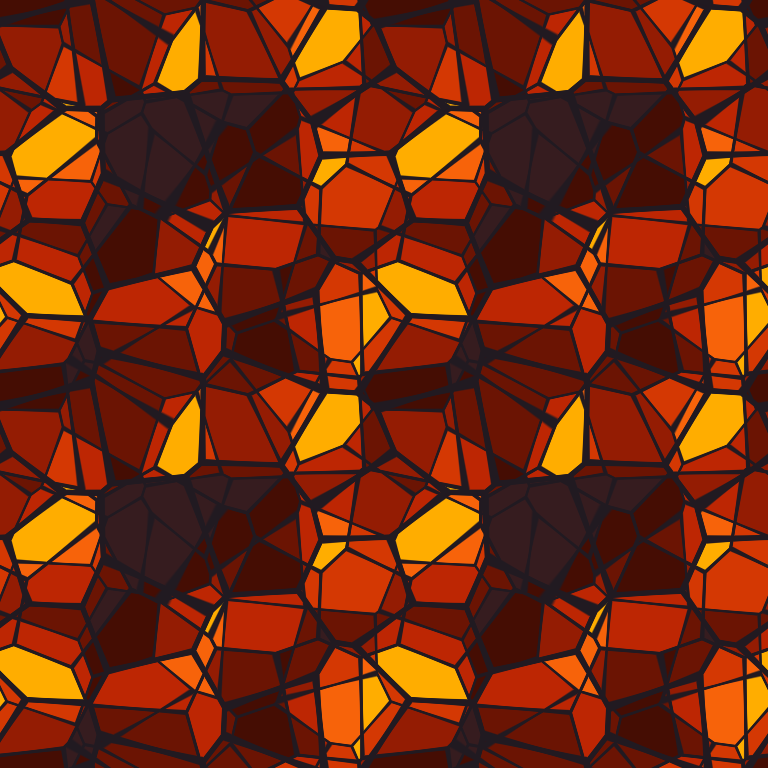
Write a WebGL 1 fragment shader that draws this pattern.

```glsl
precision highp float;
// Glowing ember shards: overlaid Voronoi cracks cut flat pieces that cool away from hot spots.
uniform vec2 u_resolution;

vec2 hash2(vec2 cell, float seed) {
  vec3 q = fract(vec3(cell.xyx + seed * 7.31) * vec3(0.1031, 0.1030, 0.0973));
  q += dot(q, q.yzx + 33.33);
  return fract((q.xx + q.yz) * q.zy);
}

// Wrapping Voronoi with n by n cells per tile.
// Returns nearest site (xy), distance to it (z) and to the second nearest (w).
vec4 voronoi(vec2 p, float n, float seed) {
  vec2 base = floor(p * n);
  vec4 nearest = vec4(0.0, 0.0, 9.0, 9.0);
  for (int j = -2; j <= 2; j++) {
    for (int i = -2; i <= 2; i++) {
      vec2 cell = base + vec2(float(i), float(j));
      vec2 jitter = hash2(mod(cell, n), seed);
      vec2 site = (cell + 0.05 + 0.9 * jitter) / n;
      float d = distance(p, site);
      if (d < nearest.z) {
        nearest = vec4(site, d, nearest.z);
      } else {
        nearest.w = min(nearest.w, d);
      }
    }
  }
  return nearest;
}

// Stepped colours from the hottest band to cold charcoal.
vec3 emberColor(float band) {
  vec3 c = vec3(1.00, 0.68, 0.00);
  c = mix(c, vec3(0.97, 0.39, 0.04), step(1.0, band));
  c = mix(c, vec3(0.83, 0.22, 0.01), step(2.0, band));
  c = mix(c, vec3(0.74, 0.15, 0.01), step(3.0, band));
  c = mix(c, vec3(0.58, 0.11, 0.01), step(4.0, band));
  c = mix(c, vec3(0.42, 0.08, 0.01), step(5.0, band));
  c = mix(c, vec3(0.27, 0.05, 0.01), step(6.0, band));
  return mix(c, vec3(0.21, 0.11, 0.12), step(7.0, band));
}

void main() {
  // Two tiles across and two down.
  vec2 p = fract(gl_FragCoord.xy / u_resolution * 2.0);
  float pixel = 2.0 / min(u_resolution.x, u_resolution.y);

  // Three crack webs, from thick to thin; raw distance gaps taper the lines.
  vec2 pieceCenter = vec2(0.0);
  float crack = 0.0;
  for (int k = 0; k < 3; k++) {
    float layer = float(k);
    vec4 web = voronoi(p, 4.0 + step(1.5, layer), 3.0 + layer * 5.0);
    float width = 0.0055 + 0.0085 * pow(0.35, layer);
    float gap = web.w - web.z;
    crack = max(crack, 1.0 - smoothstep(width - pixel, width + pixel, gap));
    pieceCenter += web.xy / 3.0;
  }

  // One heat value for each piece, from its distance to the nearest hot spot.
  float distanceToHeat = voronoi(pieceCenter, 3.0, 23.0).z;
  float band = floor(max(distanceToHeat / 0.0286 - 0.45, 0.0));

  vec3 color = mix(emberColor(band), vec3(0.13, 0.10, 0.13), crack);
  gl_FragColor = vec4(color, 1.0);
}
```
